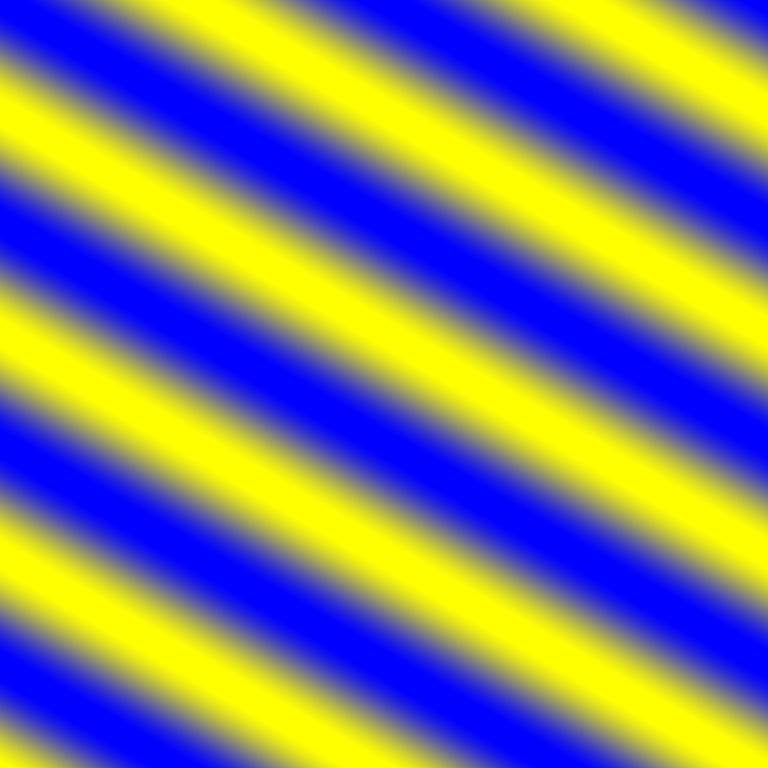
Write a WebGL 2 fragment shader that draws this pattern.

```glsl
#version 300 es
precision highp float;
// Soft diagonal stripes alternating between blue and yellow.
// Position is projected on the stripe normal; a slightly clipped cosine
// of that distance blends the two colours.

#define STRIPE_PERIODS 4.0   // periods per canvas side, along the normal
#define NORMAL_DEGREES 60.0  // direction across the stripes
#define CONTRAST 1.08        // above 1 flattens the stripe cores
#define BLUE vec3(0.0, 0.0, 1.0)
#define YELLOW vec3(1.0, 1.0, 0.0)

uniform vec2 u_resolution;
out vec4 fragColor;

const float TAU = 6.283185;

// 0 in the core of a blue stripe, 1 in the core of a yellow one
float stripeBlend(vec2 point) {
    float angle = radians(NORMAL_DEGREES);
    vec2 normal = vec2(cos(angle), sin(angle));
    float phase = STRIPE_PERIODS * dot(point, normal);
    return clamp(0.5 - 0.5 * CONTRAST * cos(TAU * phase), 0.0, 1.0);
}

void main() {
    vec2 uv = gl_FragCoord.xy / u_resolution;
    // A blue core passes through the upper left corner
    vec2 fromCorner = uv - vec2(0.0, 1.0);
    fragColor = vec4(mix(BLUE, YELLOW, stripeBlend(fromCorner)), 1.0);
}
```
